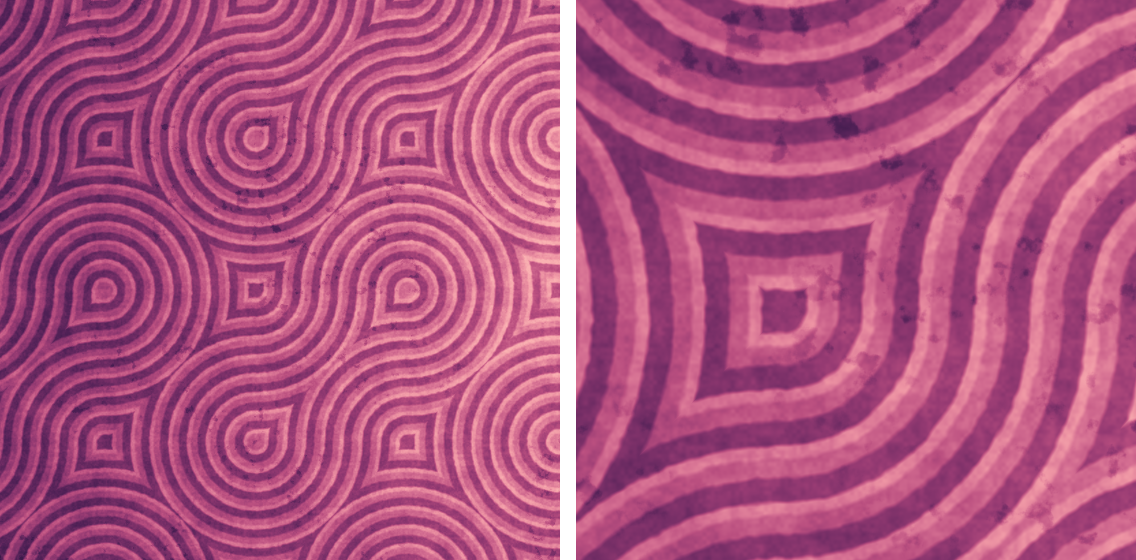
Left: the whole. Right: its middle third, enlarged.
Reproduce this pattern procedurally as a Shadertoy shader.

```glsl
// Interlocking ringed discs and S-shaped ribbons in worn plum and pink stripes.

#define SPACING 0.2704            // disc centre to neighbouring diamond centre
#define ORIGIN vec2(0.457, 0.211) // centre of one disc
#define STRIPE_PERIOD 0.1239      // in units of SPACING
#define STRIPE_OFFSET 0.111
#define DARK_HALF 0.215           // half width of a dark stripe, in periods
#define LIGHT_START 0.555         // start of the light rim, in periods
#define STRIPE_TONES vec3(1.45, 3.1, 4.1) // dark, pink, light rim
#define GLOW_CENTER vec2(1.05, 0.54)
#define GLOW_PEAK 1.8
#define GLOW_RANGE 2.9
#define WEAR 1.0
#define SOFTNESS 0.005            // edge blur, in units of SPACING

const vec3 RAMP[8] = vec3[8](
    vec3(0.23, 0.10, 0.29), vec3(0.32, 0.13, 0.34), vec3(0.46, 0.18, 0.40),
    vec3(0.59, 0.23, 0.45), vec3(0.73, 0.31, 0.50), vec3(0.83, 0.43, 0.57),
    vec3(0.93, 0.58, 0.64), vec3(0.98, 0.70, 0.70));

float hash(vec2 p) {
    vec3 q = fract(p.xyx * 0.1031);
    q += dot(q, q.yzx + 33.33);
    return fract((q.x + q.y) * q.z);
}

float noise(vec2 p) {
    vec2 i = floor(p), f = fract(p);
    f = f * f * (3.0 - 2.0 * f);
    return mix(mix(hash(i), hash(i + vec2(1, 0)), f.x),
               mix(hash(i + vec2(0, 1)), hash(i + vec2(1, 1)), f.x), f.y);
}

float fbm(vec2 p) {
    float sum = 0.0, gain = 0.5;
    for (int i = 0; i < 5; i++) {
        sum += gain * noise(p);
        p = mat2(0.8, 0.6, -0.6, 0.8) * p * 2.0 + 17.3;
        gain *= 0.5;
    }
    return sum;
}

// Distance field: 0 at disc centres, 1 at diamond centres.
float ringField(vec2 p) {
    vec2 cell = floor(p), q = fract(p);
    if (mod(cell.x + cell.y, 2.0) > 0.5) q.x = 1.0 - q.x;
    float disc = min(length(q), length(q - 1.0));
    float diamond = min(length(q - vec2(1, 0)), length(q - vec2(0, 1)));
    vec2 parity = mod(cell, 2.0);
    bool joined = parity.x + parity.y < 0.5; // ribbon links two discs here
    return joined ? 1.0 - diamond : disc;
}

// Tone of the repeating dark, pink, light-rim sequence.
float stripeTone(float u, float blur) {
    float x = max((u - STRIPE_OFFSET) / STRIPE_PERIOD, -0.65);
    float s = fract(x), w = blur / STRIPE_PERIOD;
    vec3 edges = vec3(DARK_HALF, LIGHT_START, 1.0 - DARK_HALF);
    vec3 steps = smoothstep(edges - w, edges + w, vec3(s));
    vec3 t = STRIPE_TONES;
    return t.x + dot(steps, vec3(t.y - t.x, t.z - t.y, t.x - t.z));
}

// Tone 0 is the second entry, leaving one deeper shade below it.
vec3 ramp(float tone) {
    vec3 color = RAMP[0];
    for (int i = 1; i < 8; i++)
        color = mix(color, RAMP[i], clamp(tone - float(i - 2), 0.0, 1.0));
    return color;
}

// Blotches, fibres, grain and clustered dark specks.
float wearTone(vec2 uv) {
    float blotch = fbm(uv * 8.0) - 0.48;
    float stain = fbm(uv * 34.0 + 40.0) - 0.48;
    float fibre = noise(uv * vec2(190.0, 45.0)) + noise(uv * vec2(40.0, 210.0)) - 1.0;
    float grain = noise(uv * 230.0) + noise(uv * 410.0 + 9.0) - 1.0;
    float cluster = smoothstep(0.40, 0.66, fbm(uv * 6.0 + 8.0));
    float specks = smoothstep(0.60, 0.76, fbm(uv * 75.0 + 5.0)) * cluster;
    return 1.1 * blotch + 1.4 * stain + 0.38 * fibre + 0.42 * grain - 1.3 * specks;
}

void mainImage(out vec4 fragColor, in vec2 fragCoord) {
    vec2 uv = fragCoord / iResolution.y;
    float pixel = 1.0 / (iResolution.y * SPACING);

    // Stripes with slightly rough printed edges
    float u = ringField((uv - ORIGIN) / SPACING);
    u += 0.006 * WEAR * (noise(uv * 170.0) - 0.5);
    float tone = stripeTone(u, SOFTNESS + 0.7 * pixel);

    // Glow from the right, deep shade toward the left
    vec2 away = (uv - GLOW_CENTER) * vec2(1.0, 0.75);
    tone += GLOW_PEAK - GLOW_RANGE * length(away);

    tone += WEAR * wearTone(uv);
    fragColor = vec4(ramp(tone), 1.0);
}
```
